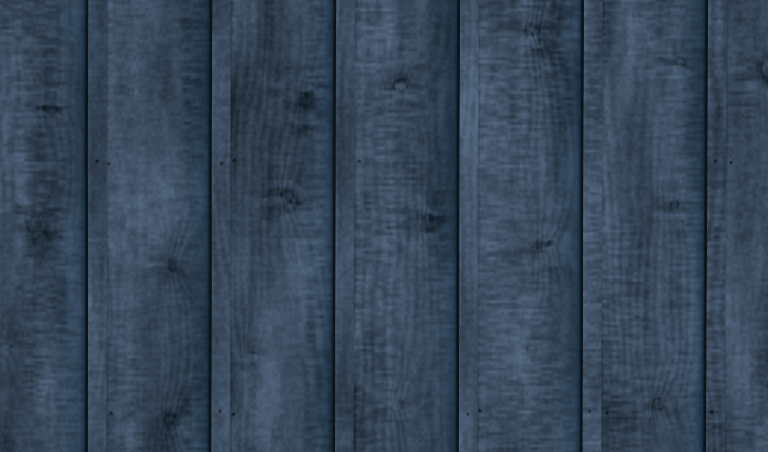
Reproduce this texture procedurally as a Shadertoy shader.

```glsl
// Blue-stained board cladding: wide planks, each led by a narrow raised batten
// with a dark gap and soft shadow beside it. Layered noise gives stain, saw marks
// and grain; hashed knots bend the growth rings differently on every plank.
#define PITCH 0.1612
#define FIRST_EDGE 0.1140
#define BATTEN 0.0250
#define GAP 0.0026
#define SHADOW 0.0150
#define HEIGHT 0.59
#define RING_DENSITY 80.0
#define BASE_TONE 0.84
#define STAIN 1.0
#define SAW_DEPTH 0.40
#define NAIL_RADIUS 0.0021

const vec3 DEEP_BLUE = vec3(0.065, 0.105, 0.140);
const vec3 PALE_BLUE = vec3(0.275, 0.345, 0.430);
const vec3 SHADE_BLUE = vec3(0.075, 0.185, 0.275);
const vec3 GAP_COLOR = vec3(0.045, 0.075, 0.105);

float hash(vec2 p) {
    vec3 q = fract(p.xyx * 0.1031);
    q += dot(q, q.yzx + 33.33);
    return fract((q.x + q.y) * q.z);
}

float noise(vec2 p) {
    vec2 i = floor(p), f = fract(p);
    f = f * f * (3.0 - 2.0 * f);
    return mix(mix(hash(i), hash(i + vec2(1, 0)), f.x),
               mix(hash(i + vec2(0, 1)), hash(i + vec2(1, 1)), f.x), f.y);
}

float fbm(vec2 p) {
    float sum = 0.0, amp = 0.53;
    for (int i = 0; i < 4; i++) {
        sum += amp * noise(p);
        p = p * 2.03 + 17.3;
        amp *= 0.5;
    }
    return sum;
}

// x: bend of the rings, y: change of tone
vec2 knots(vec2 q, float board) {
    vec2 result = vec2(0.0);
    for (int i = 0; i < 3; i++) {
        vec2 id = vec2(board * 7.0 + 3.0, float(i) * 5.0 + 11.0);
        float rnd = hash(id + 0.7);
        vec2 center = vec2(mix(BATTEN + 0.015, PITCH - 0.025, hash(id)),
                           HEIGHT * (float(i) + 0.2 + 0.6 * hash(id + 2.3)) / 3.0);
        float size = mix(0.005, 0.013, rnd * rnd);
        vec2 d = q - center;
        d += 0.006 * (vec2(noise(q * 90.0), noise(q * 90.0 + 40.0)) - 0.5);
        float r = length(d * vec2(1.0, 0.85));
        float rim = (r - size) / (0.25 * size);
        float smear = exp(-length(d * vec2(0.65, 1.0)) / (2.4 * size));
        result.x += 2.4 * exp(-r / 0.026) * sign(d.x + 0.001) * smoothstep(0.0, 0.02, abs(d.x));
        result.x += 1.8 * exp(-r / 0.022);
        float broken = smoothstep(0.2, 0.7, noise(d * 110.0 + id));
        result.y -= mix(0.15, 0.36, hash(id + 5.1)) * broken * exp(-rim * rim);
        result.y -= 0.50 * smear * smoothstep(0.35, 0.75, noise(d * vec2(45.0, 90.0) + id));
        result.y += 0.10 * (1.0 - smoothstep(0.3 * size, 0.9 * size, r));
        result.y -= 0.30 * step(0.75, rnd) * (1.0 - smoothstep(0.1 * size, 0.4 * size, r));
    }
    return result;
}

float woodTone(vec2 q, float seed, vec2 knot) {
    vec2 s = q + vec2(seed * 3.7, seed * 1.9);
    float stain = fbm(s * vec2(22.0, 6.0)) - 0.5;
    float streak = noise(s * vec2(130.0, 5.0)) - 0.5;
    float fleck = noise(s * vec2(260.0, 210.0)) - 0.5;
    float saw = noise(s * vec2(70.0, 250.0)) - 0.5;
    float sawPatch = smoothstep(0.3, 0.7, noise(s * vec2(20.0, 4.0) + 9.0));
    // Growth rings fade where they would be finer than the canvas can show
    float g = q.x * RING_DENSITY + 5.0 * fbm(s * vec2(13.0, 3.5)) + knot.x;
    float ring = sin(6.2832 * g) * (1.0 - smoothstep(0.25, 0.6, fwidth(g)));
    float ringPatch = smoothstep(0.35, 0.75, noise(s * vec2(14.0, 4.0) + 31.0));
    float wear = smoothstep(0.55, 0.8, noise(s * vec2(110.0, 45.0))) * smoothstep(0.05, 0.2, stain);
    return BASE_TONE + STAIN * stain + 0.12 * streak + 0.20 * fleck
         + saw * SAW_DEPTH * mix(0.3, 1.0, sawPatch) + ring * mix(0.01, 0.08, ringPatch)
         - 0.14 * wear + 0.16 * (hash(vec2(seed, 4.0)) - 0.5);
}

void mainImage(out vec4 fragColor, in vec2 fragCoord) {
    float px = 1.0 / iResolution.x;
    vec2 p = fragCoord * px;

    // Plank cell; the edges lean a little more toward the right
    float x = p.x - FIRST_EDGE - 0.005 * p.x * (p.y - 0.30);
    x += 0.0008 * (noise(vec2(p.x * 6.0, p.y * 5.0)) - 0.5);
    float board = floor(x / PITCH);
    vec2 q = vec2(x - board * PITCH, p.y);
    float fromRight = PITCH - q.x;

    // Plank and batten surfaces
    vec2 knot = knots(q, board);
    float plank = woodTone(q, board + 5.0, knot) + knot.y;
    float batten = woodTone(q, board + 57.0, vec2(0.0)) + 0.04;
    float onBatten = 1.0 - smoothstep(BATTEN - px, BATTEN + px, q.x);
    float tone = mix(plank, batten, onBatten);

    // Batten edges: dark seam on the right, worn light rim on the left
    tone -= 0.16 * exp(-pow((q.x - BATTEN - 0.001) / 0.0014, 2.0));
    tone += 0.10 * exp(-pow((q.x - 0.0025) / 0.0020, 2.0));

    // Nail heads in rows of two
    for (int i = 0; i < 4; i++) {
        vec2 id = vec2(board + 9.0, float(i) + 2.0);
        vec2 nail = vec2(i % 2 == 0 ? 0.0105 : 0.0310, i < 2 ? 0.378 : 0.051);
        nail += 0.006 * (vec2(hash(id), hash(id + 6.0)) - 0.5);
        float dotMask = 1.0 - smoothstep(NAIL_RADIUS - px, NAIL_RADIUS + px, length(q - nail));
        tone -= 0.6 * dotMask * step(0.25, hash(id + 13.0));
    }

    // Gentle falloff toward the left and the corners
    vec2 away = (p - vec2(0.56, 0.30)) / vec2(0.60, 0.45);
    tone -= 0.15 * dot(away, away);

    vec3 color = mix(DEEP_BLUE, PALE_BLUE, clamp(tone, 0.0, 1.25));
    float depth = max(fromRight - GAP, 0.0);
    color = mix(color, SHADE_BLUE, 0.65 * exp(-depth / SHADOW));
    color *= 1.0 - 0.40 * exp(-depth / 0.003);
    float gap = 1.0 - smoothstep(GAP - px, GAP + px, fromRight);
    gap = max(gap, 1.0 - smoothstep(0.0, px, q.x));
    fragColor = vec4(mix(color, GAP_COLOR, gap), 1.0);
}
```
